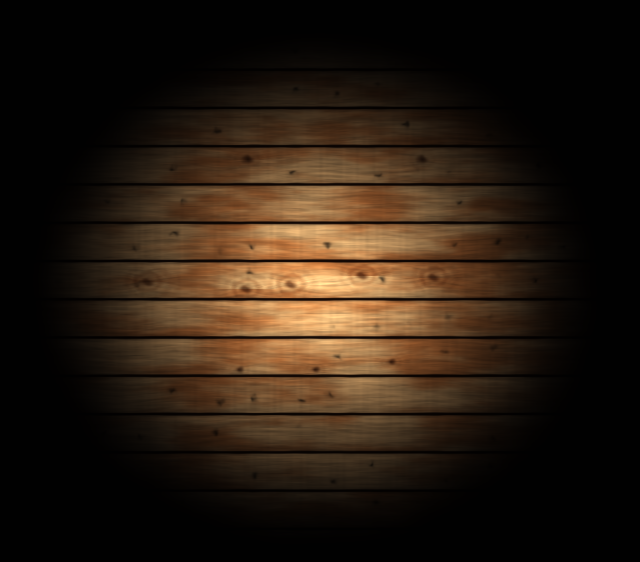
A WebGL 1 fragment shader for this texture:

```glsl
precision highp float;
uniform vec2 u_resolution;

float hash(vec2 p) {
  vec3 q = fract(vec3(p.xyx) * 0.1031);
  q += dot(q, q.yzx + 33.33);
  return fract((q.x + q.y) * q.z);
}

float noise(vec2 p) {
  vec2 i = floor(p), f = fract(p);
  f = f * f * (3.0 - 2.0 * f);
  return mix(mix(hash(i), hash(i + vec2(1.0, 0.0)), f.x),
             mix(hash(i + vec2(0.0, 1.0)), hash(i + 1.0), f.x), f.y);
}

float fbm(vec2 p) {
  float sum = 0.0, amp = 0.5;
  for (int i = 0; i < 4; i++) {
    sum += amp * noise(p);
    p = p * 2.03 + 17.0;
    amp *= 0.5;
  }
  return sum;
}

// x: dark core, y: growth rings, z: bending of the grain
vec3 knot(vec2 d, float size) {
  float r = length(d * vec2(0.7, 1.0)) / size;
  r += 0.5 * (noise(d * 110.0 + size * 900.0) - 0.5);
  float reach = exp(-r * r * 0.12);
  return vec3(exp(-r * r * 1.6), (0.5 + 0.5 * sin(r * 4.2)) * reach, reach * sign(d.y) * 0.008);
}

// Rows of large knots, evenly spaced with a little drift
vec3 knotRows(vec2 p) {
  vec3 k = vec3(0.0);
  for (int i = 0; i < 5; i++) {
    float n = float(i);
    float drift = n == 1.0 ? 0.048 : 0.0;
    vec2 c = vec2(0.263 + 0.1273 * n + drift, 0.498 - 0.013 * sin(n * 1.4));
    k += knot(p - c, 0.0085) * vec3(0.65, 0.8, 1.0);
    if (i < 3) k += knot(p - vec2(0.425 + 0.1353 * n, 0.342 + 0.007 * n * (n - 1.0)), 0.006) * vec3(0.9, 0.2, 0.4);
    if (i < 2) k += knot(p - vec2(0.441 + 0.31 * n, 0.716), 0.008) * vec3(0.9, 0.3, 0.5);
  }
  return k;
}

// Small dark marks, at most one in each cell of a plank
float flecks(vec2 p, float row, float across) {
  float column = floor(p.x / 0.07);
  vec2 id = vec2(column, row + 40.0);
  vec2 d = vec2(fract(p.x / 0.07) - mix(0.3, 0.7, hash(id + 7.0)),
                across - mix(0.25, 0.75, hash(id + 19.0))) * vec2(0.07, 0.068);
  d += 0.007 * (vec2(noise(p * 120.0), noise(p * 120.0 + 50.0)) - 0.5);
  return exp(-dot(d * vec2(0.6, 1.0), d) / 0.00002) * smoothstep(0.5, 0.9, hash(id));
}

void main() {
  vec2 p = gl_FragCoord.xy / u_resolution.y;
  p.x += 0.5 * (1.1378 - u_resolution.x / u_resolution.y);

  // Horizontal planks
  float level = (p.y - 0.4675) / 0.0681;
  float row = floor(level);
  float across = fract(level);
  float tone = hash(vec2(row + 30.0, 5.0));
  vec3 knots = knotRows(p);

  // Wood grain, stretched along each plank
  vec2 g = vec2(p.x + tone * 9.0, p.y + knots.z + 0.006 * noise(vec2(p.x * 9.0, row + 60.0)));
  float stain = fbm(g * vec2(9.0, 34.0) + row * 3.7);
  float grain = fbm(g * vec2(16.0, 240.0));
  float fiber = noise(g * vec2(45.0, 420.0));
  float saw = noise(vec2(p.x * 170.0, p.y * 7.0 + row * 5.0));

  // Redder columns at both sides of the pale middle
  float sides = exp(-pow((p.x - 0.37) / 0.06, 2.0)) + exp(-pow((p.x - 0.82) / 0.09, 2.0));
  float red = smoothstep(0.32, 0.78, stain + 0.14 * sides + 0.1 * (tone - 0.5));
  vec3 wood = mix(vec3(0.87, 0.69, 0.47), vec3(0.70, 0.43, 0.23), red);
  wood *= 0.72 + 0.42 * grain + 0.14 * fiber + 0.06 * saw;
  wood *= 0.95 + 0.12 * tone;

  // Knots and marks
  wood *= 1.0 - vec3(0.22, 0.32, 0.38) * clamp(knots.y, 0.0, 1.0);
  wood *= 1.0 - vec3(0.7, 0.78, 0.82) * clamp(knots.x, 0.0, 1.0);
  wood *= 1.0 - 0.6 * flecks(p, row, across);

  // Gaps between planks, with shadow and a lit lip
  float gap = min(across, 1.0 - across) * 0.0681;
  gap += 0.001 * (noise(vec2(p.x * 40.0, row)) - 0.5) * smoothstep(0.0, 0.003, gap);
  wood *= 1.0 + 0.14 * exp(-pow((across - 0.87) / 0.07, 2.0));
  wood *= 1.0 - 0.3 * exp(-gap / 0.006);
  wood *= mix(vec3(0.13, 0.08, 0.06), vec3(1.0), smoothstep(0.0008, 0.0038, gap));

  // Round pool of light fading to black
  vec2 d = (p - vec2(0.562, 0.487)) * vec2(1.0, 1.1);
  float r = length(d) + 0.025 * (fbm(p * 7.0) - 0.5);
  float light = smoothstep(0.515, 0.0, r);
  float glow = exp(-dot(d, d) / 0.018);
  vec3 color = wood * light * mix(vec3(0.97, 0.93, 0.88), vec3(1.12, 1.12, 1.09), glow);
  gl_FragColor = vec4(color + vec3(0.004, 0.002, 0.002), 1.0);
}
```
